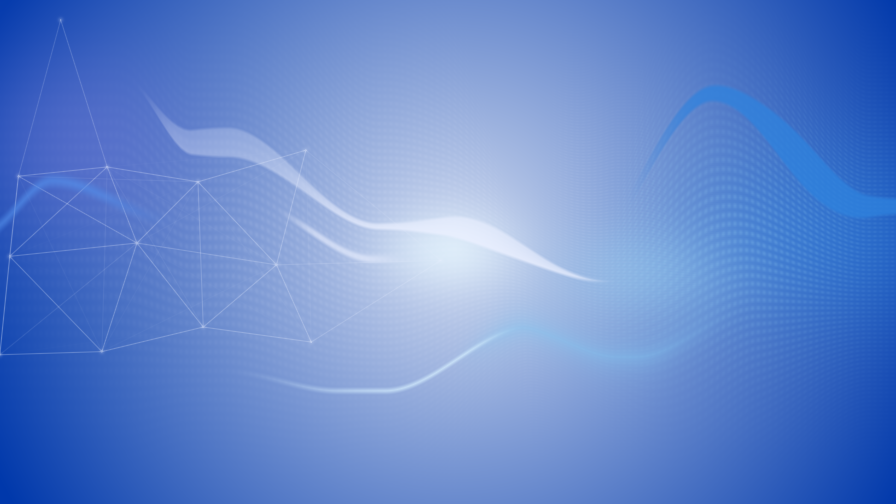
This background is drawn by a Shadertoy shader. Its source:

```glsl
// Blue radial backdrop crossed by translucent silk ribbons and a linked-node web.
// Ribbons follow sums of smooth steps; fine dotted meshes are stretched between
// them, and the web joins nearby nodes of a jittered, bulging grid.

#define CANVAS vec2(768.0, 432.0)   // virtual canvas, y pointing down
#define LIGHT_CENTRE vec2(390.0, 213.0)
#define MESH_ROWS 24.0
#define MESH_STRENGTH 0.13
#define WEB_REACH 185.0
#define WEB_STRENGTH 0.34
#define DEEP_BLUE vec3(0.0, 0.22, 0.67)
#define SILK_WHITE vec3(0.92, 0.94, 1.0)
#define SKY_BLUE vec3(0.18, 0.51, 0.87)
#define ICE_CYAN vec3(0.62, 0.86, 0.97)
#define VIOLET vec3(0.45, 0.48, 0.84)

const float TAU = 6.2831853;
const int NODE_COUNT = 13;

float bell(float x, float centre, float width) {
    float t = (x - centre) / width;
    return exp(-t * t);
}

float glow(vec2 q, vec2 centre, vec2 radii) {
    vec2 d = (q - centre) / radii;
    return exp(-dot(d, d));
}

// Fades in over a..b and out over c..d
float span(float x, float a, float b, float c, float d) {
    return smoothstep(a, b, x) * (1.0 - smoothstep(c, d, x));
}

float band(float d, float halfWidth, float soft) {
    return 1.0 - smoothstep(halfWidth - soft, halfWidth + soft, abs(d));
}

// Centre lines of the ribbons
float silkLine(float x) {
    return 62.0 + 60.0 * smoothstep(100.0, 165.0, x)
         + 72.0 * smoothstep(195.0, 325.0, x) + 47.0 * smoothstep(380.0, 520.0, x);
}
float crestLine(float x) {
    return 240.0 - 160.0 * smoothstep(480.0, 612.0, x) + 97.0 * smoothstep(612.0, 745.0, x);
}
float lowerLine(float x) {
    return 318.0 + 17.0 * smoothstep(190.0, 290.0, x) - 55.0 * smoothstep(330.0, 455.0, x)
         + 26.0 * smoothstep(440.0, 530.0, x) - 42.0 * smoothstep(545.0, 650.0, x);
}
float leftLine(float x) {
    return 200.0 - 45.0 * smoothstep(-15.0, 45.0, x) + 34.0 * smoothstep(45.0, 150.0, x);
}

// Dotted rows stretched between two lines, faded where too dense to resolve
float mesh(vec2 q, float upper, float lower) {
    float row = (q.y - upper) / max(lower - upper, 40.0) * MESH_ROWS;
    float lines = 0.5 + 0.5 * cos(TAU * row);
    float dots = 0.65 + 0.35 * cos(TAU * q.x / 5.0);
    return lines * dots * (1.0 - smoothstep(0.35, 0.65, fwidth(row)));
}

// Three bulging rows of four nodes, and one apex above them
vec2 webNode(int i) {
    if (i == NODE_COUNT - 1) return vec2(52.0, 17.0);
    float row = float(i / 4), column = float(i % 4);
    vec2 jitter = fract(sin(float(i) * vec2(12.99, 78.23) + 1.7) * 437.58) - 0.5;
    float pitch = 86.0 + 34.0 * sin(row * TAU * 0.25);
    return vec2(8.0 + column * pitch, 139.0 + 79.0 * row) + jitter * vec2(22.0, 34.0);
}

float segmentDistance(vec2 q, vec2 a, vec2 b) {
    vec2 along = b - a, rel = q - a;
    return length(rel - along * clamp(dot(rel, along) / dot(along, along), 0.0, 1.0));
}

float web(vec2 q, float pixel) {
    float light = 0.0;
    for (int i = 0; i < NODE_COUNT; i++) {
        vec2 a = webNode(i);
        light += 0.6 * glow(q, a, vec2(2.2));
        for (int j = i + 1; j < NODE_COUNT; j++) {
            vec2 b = webNode(j);
            float strength = 1.0 - smoothstep(0.55, 1.0, distance(a, b) / WEB_REACH);
            light += strength * band(segmentDistance(q, a, b), 0.3, pixel);
        }
    }
    return min(light, 1.5);
}

void mainImage(out vec4 fragColor, in vec2 fragCoord) {
    vec2 uv = fragCoord / iResolution.xy;
    vec2 q = vec2(uv.x, 1.0 - uv.y) * CANVAS;
    float pixel = CANVAS.y / iResolution.y;
    float x = q.x;

    // Backdrop and broad glows
    float radius = length(q - LIGHT_CENTRE) / CANVAS.y;
    vec3 color = mix(DEEP_BLUE, vec3(1.0), clamp(0.82 - 0.81 * radius, 0.0, 1.0));
    color = mix(color, VIOLET, 0.5 * glow(q, vec2(65.0, 125.0), vec2(100.0, 90.0)));
    color = mix(color, SKY_BLUE, 0.5 * glow(q, vec2(705.0, 200.0), vec2(130.0, 85.0)));
    color = mix(color, ICE_CYAN, 0.35 * glow(q, vec2(555.0, 235.0), vec2(70.0, 40.0)));
    color = mix(color, vec3(0.9, 0.97, 1.0), 0.6 * glow(q, vec2(383.0, 215.0), vec2(55.0, 32.0)));

    // Dotted meshes
    float silk = silkLine(x), crest = crestLine(x), lower = lowerLine(x);
    float centreMesh = mesh(q, silk, lower) * glow(q, vec2(330.0, 205.0), vec2(230.0, 110.0));
    float rightMesh = mesh(q, crest, lower) * glow(q, vec2(640.0, 205.0), vec2(125.0, 105.0));
    color = mix(color, SILK_WHITE, MESH_STRENGTH * centreMesh);
    color = mix(color, ICE_CYAN, 1.6 * MESH_STRENGTH * rightMesh);

    // Node web
    color = mix(color, SILK_WHITE, WEB_STRENGTH * web(q, pixel));

    // Right crest and left arc
    float crestBand = band(q.y - crest, 6.0 + 14.0 * bell(x, 690.0, 45.0), 1.5 + pixel);
    color = mix(color, SKY_BLUE, 0.75 * crestBand * smoothstep(535.0, 605.0, x));
    float leftBand = band(q.y - leftLine(x), 4.0, 5.0) * (1.0 - smoothstep(70.0, 155.0, x));
    color = mix(color, vec3(0.33, 0.57, 0.93), 0.6 * leftBand);

    // Lower thread with its cyan haze
    float lowerGap = q.y - lower;
    float thread = band(lowerGap, 1.5, 2.5) * span(x, 190.0, 350.0, 395.0, 450.0);
    float haze = exp(-abs(lowerGap) / 12.0) * span(x, 380.0, 440.0, 540.0, 640.0);
    color = mix(color, vec3(0.5, 0.78, 0.95), 0.45 * haze);
    color = mix(color, vec3(0.84, 0.94, 1.0), 0.75 * thread);

    // Main silk ribbon and its short companion
    float silkWidth = 2.0 + 10.5 * bell(x, 195.0, 65.0) + 8.5 * bell(x, 412.0, 50.0);
    silkWidth *= span(x, 95.0, 165.0, 450.0, 560.0);
    float fold = (q.y - silk) / max(silkWidth, 1.0);
    float sheen = 0.85 + 0.15 * fold;
    float silkAlpha = mix(0.36, 0.85, smoothstep(210.0, 340.0, x)) * span(x, 115.0, 155.0, 490.0, 530.0);
    color = mix(color, SILK_WHITE, silkAlpha * sheen * band(q.y - silk, silkWidth, 1.0 + pixel));
    float companion = q.y - 175.0 - 47.0 * smoothstep(215.0, 320.0, x);
    color = mix(color, SILK_WHITE, 0.6 * band(companion, 3.0, 2.5) * span(x, 235.0, 275.0, 310.0, 355.0));

    fragColor = vec4(clamp(color, 0.0, 1.0), 1.0);
}
```
